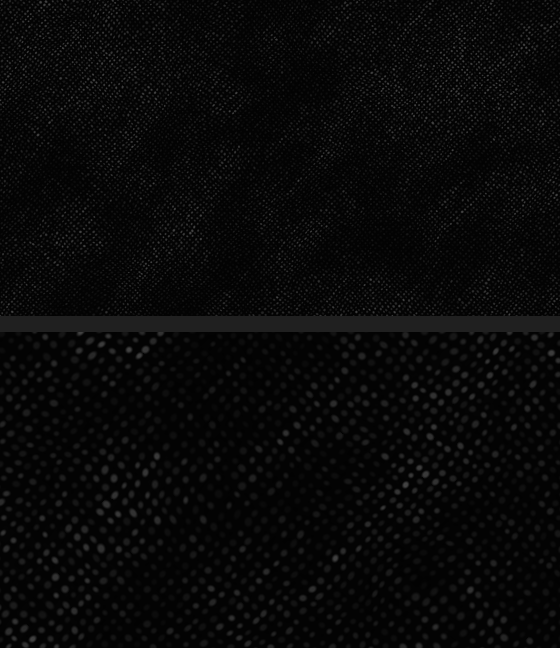
Top, the full canvas; bottom, a detail of the centre.
This texture is drawn by a Shadertoy shader. Its source:

```glsl
#define THREADS 82.0        // weave cells per canvas height
#define WEAVE_ANGLE 0.86    // direction of the main threads, radians
#define DOT_RADIUS 0.27     // in cells
#define DOT_SOFTNESS 0.13   // in cells
#define DOT_JITTER 0.13     // in cells
#define WARP 1.6            // bending of the threads, in cells
#define GLINT 0.25          // brightness of the strongest dots
#define BASE_COLOR vec3(0.009)
#define DOT_TINT vec3(1.0)

float hash(vec2 p) {
    vec3 q = fract(vec3(p.xyx) * 0.1031);
    q += dot(q, q.yzx + 33.33);
    return fract((q.x + q.y) * q.z);
}

float valueNoise(vec2 p) {
    vec2 cell = floor(p);
    vec2 f = fract(p);
    f = f * f * (3.0 - 2.0 * f);
    float low = mix(hash(cell), hash(cell + vec2(1, 0)), f.x);
    float high = mix(hash(cell + vec2(0, 1)), hash(cell + vec2(1, 1)), f.x);
    return mix(low, high, f.y);
}

float fbm(vec2 p) {
    float sum = 0.0;
    float weight = 0.53;
    for (int i = 0; i < 4; i++) {
        sum += weight * valueNoise(p);
        p = mat2(1.6, 1.2, -1.2, 1.6) * p + 17.3;
        weight *= 0.5;
    }
    return sum;
}

// Worn areas where the weave catches more light
float wearPatches(vec2 threadPos) {
    float broad = fbm(threadPos * vec2(0.035, 0.05) + 40.0);
    float fine = valueNoise(threadPos * vec2(0.10, 0.19) + 90.0);
    return mix(0.3, 1.15, smoothstep(0.25, 0.75, mix(broad, fine, 0.3)));
}

// Single threads that shine along part of their length
float threadShine(vec2 cell) {
    float along = valueNoise(vec2(cell.x * 0.06, cell.y * 7.31 + 200.0));
    float across = valueNoise(vec2(cell.y * 0.09, cell.x * 5.17 + 300.0));
    float streak = smoothstep(0.8, 0.96, along) + 0.5 * smoothstep(0.82, 0.97, across);
    return 0.7 + 0.3 * along + 0.2 * across + 0.5 * streak;
}

void mainImage(out vec4 fragColor, in vec2 fragCoord) {
    vec2 uv = fragCoord / iResolution.y;
    float pixel = THREADS / iResolution.y;

    // Rotated and gently bent thread coordinates
    float c = cos(WEAVE_ANGLE);
    float s = sin(WEAVE_ANGLE);
    vec2 threadPos = mat2(c, -s, s, c) * uv * THREADS + 300.0;
    vec2 bend = vec2(fbm(uv * 5.0 + 11.0), fbm(uv * 5.0 + 57.0)) - 0.5;
    vec2 weave = threadPos + 2.0 * WARP * bend;

    // One small soft dot in each weave cell
    vec2 cell = floor(weave);
    vec2 jitter = vec2(hash(cell + 3.7), hash(cell + 71.9)) - 0.5;
    vec2 offset = fract(weave) - 0.5 - 2.0 * DOT_JITTER * jitter;
    offset *= mix(vec2(0.85, 1.2), vec2(1.15, 0.9), hash(cell + 17.7));
    float radius = DOT_RADIUS * mix(0.75, 1.15, hash(cell + 131.3));
    float edge = 0.3 * pixel + DOT_SOFTNESS;
    float dotMask = 1.0 - smoothstep(radius - edge, radius + edge, length(offset));

    // Brightness per dot, thread and patch
    float sparkle = hash(cell + 211.1);
    float strength = mix(0.3, 1.0, sparkle * sqrt(sparkle));
    strength *= wearPatches(threadPos) * threadShine(cell);
    float light = GLINT * min(strength, 1.0) * dotMask;

    // Faint cloth grain between the dots
    float grain = 0.008 * valueNoise(weave * 2.3 + 500.0) * wearPatches(threadPos);
    fragColor = vec4(BASE_COLOR + DOT_TINT * (light + grain), 1.0);
}
```
